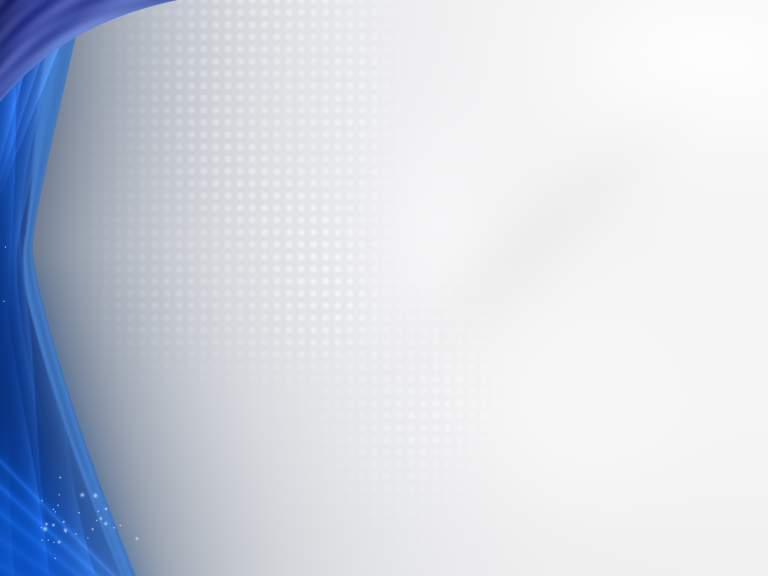
This background is drawn by a Shadertoy shader. Its source:

```glsl
#define PAPER vec3(0.962, 0.961, 0.963)
#define SHADE_TINT vec3(1.0, 0.90, 0.76)
#define DEEP_BLUE vec3(0.03, 0.19, 0.49)
#define VIVID_BLUE vec3(0.02, 0.27, 0.68)
#define SILK_BLUE vec3(0.27, 0.51, 0.82)
#define VIOLET_BLUE vec3(0.20, 0.23, 0.58)
#define PALE_BLUE vec3(0.43, 0.55, 0.84)
#define DOT_CELL 0.0212
#define DOT_RADIUS 0.27
#define DOT_GAIN 0.05
#define WAIST 0.43
#define SPARKS 34

float hash(float n) { return fract(sin(n * 12.9898) * 43758.547); }

// Soft round glow that ignores the canvas aspect
float blob(vec2 p, vec2 centre, vec2 radius) {
    vec2 q = (p - centre) / radius;
    return exp(-dot(q, q));
}

// Right border of the silk: narrow at the waist, wider above and below
float silkEdge(float t) {
    float u = t - WAIST, a = abs(u);
    float spread = u > 0.0 ? 0.20 + 0.10 * a : 0.175;
    return 0.042 + spread * a * a / (a + 0.05);
}

// Bright crest at d = 0 that trails off toward negative d
float veil(float d, float trail, float soft) {
    return exp(min(d, 0.0) / trail) * (1.0 - smoothstep(-soft, soft, d));
}

vec3 paper(vec2 p, float edgeDist) {
    float bend = p.y - 0.5;
    float shade = (0.53 - 0.5 * bend * bend) * exp(-max(edgeDist, 0.0) / 0.165);
    vec3 col = PAPER - SHADE_TINT * shade;

    // White pools and the faint diagonal fold
    col += 0.035 * blob(p, vec2(0.92, 0.10), vec2(0.20, 0.16));
    col += 0.022 * blob(p, vec2(0.56, 0.40), vec2(0.08, 0.20));
    col += 0.018 * blob(p, vec2(0.74, 0.72), vec2(0.14, 0.20));
    float fold = (p.x - 0.70) + 0.80 * (p.y - 0.42);
    col -= 0.022 * exp(-fold * fold / 0.006) * blob(p, vec2(0.70, 0.42), vec2(0.22, 0.28));
    col -= 0.014 * smoothstep(0.7, 1.0, p.y);
    return col;
}

float halftone(vec2 p, float aspect) {
    vec2 cell = vec2(p.x * aspect, p.y) / DOT_CELL - vec2(0.17, -0.47);
    float r = length(fract(cell) - 0.5);
    float dotShape = 1.0 - smoothstep(DOT_RADIUS - 0.14, DOT_RADIUS + 0.14, r);
    float upper = smoothstep(0.07, 0.26, p.x) * (1.0 - smoothstep(0.43, 0.54, p.x))
                * (1.0 - smoothstep(0.52, 0.72, p.y));
    float lower = 0.65 * blob(p, vec2(0.52, 0.68), vec2(0.10, 0.17));
    float vary = 0.8 + 0.2 * sin(p.x * 23.0 + 2.0 * sin(p.y * 9.0));
    return (dotShape - 0.18) * max(upper, lower) * vary;
}

vec3 silk(vec3 col, vec2 p, float edge, float px) {
    float d = p.x - edge, t = p.y;
    float low = smoothstep(WAIST - 0.04, WAIST + 0.10, t);

    // Body, thinner toward its border
    vec3 body = mix(DEEP_BLUE, VIVID_BLUE, smoothstep(0.72, 0.98, t + 0.4 * (0.08 - p.x)));
    body = mix(body, VIVID_BLUE * 0.95 + 0.07, 0.6 * (1.0 - smoothstep(0.15, 0.50, t)));
    float cover = 1.0 - smoothstep(-3.0 * px, 2.0 * px, d);
    float density = mix(1.0, 0.62, smoothstep(0.2, 1.0, p.x / edge));
    col = mix(col, body, cover * density);

    // Haze spilling outside the lower border
    float haze = exp(-max(d, 0.0) / 0.022) * low * (1.0 - cover);
    col = mix(col, SILK_BLUE * 0.8, haze * 0.35 * (0.5 + 0.5 * t));

    // Folds following the border
    for (int i = 0; i < 6; i++) {
        float k = float(i);
        float x = edge * (0.16 + 0.15 * k) + 0.010 * sin(t * (5.0 + k) + k * 2.1);
        float wave = 0.5 + 0.5 * sin(t * 7.0 + k * 1.7);
        col += SILK_BLUE * 0.17 * wave * veil(p.x - x, 0.012, 2.0 * px) * cover;
    }

    // Main ribbon
    float width = mix(mix(0.034, 0.010, smoothstep(0.08, 0.42, t)), 0.019, low);
    float ribbon = cover * smoothstep(-width - 3.0 * px, -width + 3.0 * px, d);
    float sheen = 0.72 + 0.13 * sin((d / width) * 9.0 + t * 5.0);
    col = mix(col, SILK_BLUE, ribbon * sheen);

    // Crossing strands below the top band
    for (int i = 0; i < 3; i++) {
        float k = float(i);
        float x = 0.075 - 0.018 * k - (0.30 - 0.05 * k) * (t - 0.09);
        float fade = 1.0 - smoothstep(0.15, 0.42, t);
        col += PALE_BLUE * 0.20 * fade * cover * veil(p.x - x, 0.010, 2.0 * px);
    }

    // Fan of light in the lower corner
    for (int i = 0; i < 5; i++) {
        float k = float(i);
        float line = t - 0.80 - 0.045 * k - (1.35 - 0.14 * k) * p.x;
        float fan = exp(-abs(line) / (0.006 + 0.003 * k));
        col += SILK_BLUE * 0.24 * fan * cover;
    }
    float corner = smoothstep(-0.02, 0.10, t - 0.83 - 1.2 * p.x);
    return mix(col, VIVID_BLUE, 0.45 * corner);
}

vec3 topBand(vec3 col, vec2 p, float px) {
    float d = p.y - (0.215 * exp(-7.5 * p.x) - 0.038);
    float cover = 1.0 - smoothstep(-2.0 * px, 2.0 * px, d);
    float glow = exp(min(d, 0.0) / 0.045);
    float streak = 0.05 * sin(d * 95.0 + p.x * 22.0) + 0.03 * sin(d * 210.0 - p.x * 30.0);
    vec3 band = mix(VIOLET_BLUE, PALE_BLUE, 0.75 * glow) + streak;
    band *= 0.72 + 0.28 * smoothstep(0.0, 0.06, p.x + 0.3 * p.y);
    return mix(col, band, cover * 0.96);
}

float sparkle(vec2 p, float aspect) {
    float light = 0.0;
    for (int i = 0; i < SPARKS; i++) {
        float k = float(i) + 1.0;
        vec2 jitter = vec2(hash(k) + hash(k + 51.0), hash(k + 87.0) + hash(k + 133.0)) - 1.0;
        vec2 centre = vec2(0.108, 0.905) + jitter * vec2(0.075, 0.085);
        if (i < 2) centre = vec2(0.009 - 0.002 * k, 0.335 + 0.094 * k);
        float size = 0.0012 + 0.0024 * pow(hash(k + 211.0), 3.0);
        vec2 q = (p - centre) * vec2(aspect, 1.0) / size;
        light += 0.75 * exp(-dot(q, q));
    }
    return min(light, 1.0);
}

void mainImage(out vec4 fragColor, in vec2 fragCoord) {
    vec2 p = fragCoord / iResolution.xy;
    p.y = 1.0 - p.y; // measured downward from the top
    float aspect = iResolution.x / iResolution.y, px = 0.6 / iResolution.x;
    float edge = silkEdge(p.y);
    vec3 col = paper(p, p.x - edge) + DOT_GAIN * halftone(p, aspect);
    col = silk(col, p, edge, px);
    col = topBand(col, p, px);
    col = mix(col, vec3(0.80, 0.91, 1.0), sparkle(p, aspect));
    fragColor = vec4(clamp(col, 0.0, 1.0), 1.0);
}
```
